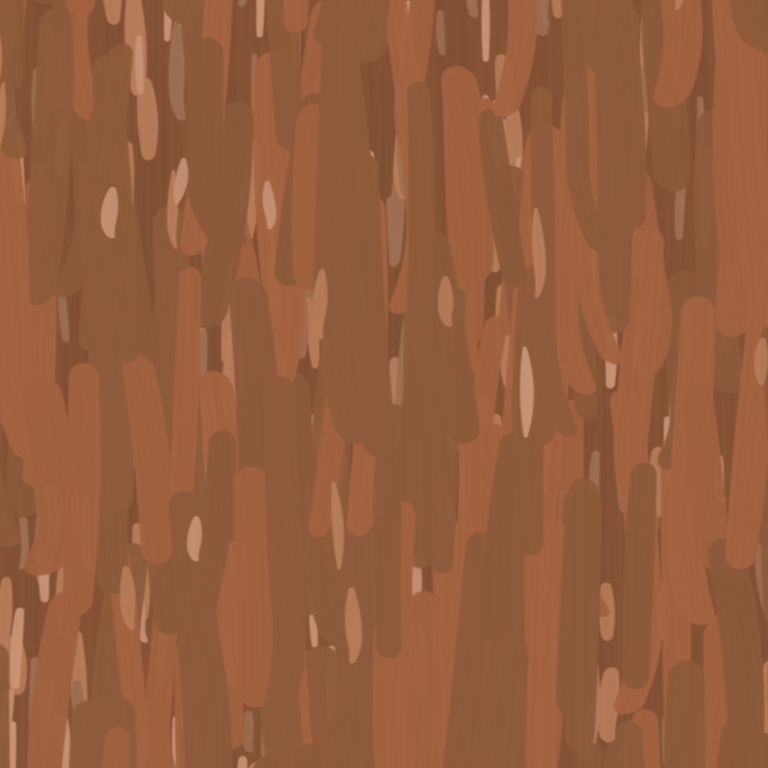
Give the GLSL for this texture, as a Shadertoy shader.

```glsl
// Painted bark: layers of long, upright brush strokes in brown and rust
// over a dark ground, with pale slivers showing through the gaps.
// Each layer is a jittered cell grid holding one curved, round-ended stroke per cell.

const vec3 BROWN = vec3(0.55, 0.35, 0.23);
const vec3 RUST  = vec3(0.635, 0.383, 0.252);
const vec3 DARK  = vec3(0.515, 0.317, 0.207);
const vec3 TAN   = vec3(0.61, 0.43, 0.32);
const vec3 PALE  = vec3(0.71, 0.48, 0.35);
const vec3 CREAM = vec3(0.78, 0.57, 0.46);
const float SOFT = 0.0022;

vec4 hash4(vec3 cell) {
    vec4 q = fract(cell.xyzx * vec4(0.1031, 0.1030, 0.0973, 0.1099));
    q += dot(q, q.wzxy + 33.33);
    return fract((q.xxyz + q.yzzw) * q.zywx);
}

// Fine bristle lines from layered sines, about -1 to 1
float bristles(float x, float y, float phase) {
    return 0.5 * sin(x * 420.0 + phase + sin(y * 9.0))
         + 0.3 * sin(x * 790.0 - phase * 2.0 + y * 5.0)
         + 0.2 * sin(x * 1250.0 + phase * 3.0);
}

// Signed distance to a leaning, bowed stroke; across returns the sideways offset
float strokeDistance(vec2 p, vec2 halfSize, float lean, float bow, float hook,
                     float taper, out float across) {
    float t = p.y / halfSize.y;
    float curl = max(-t - 0.35, 0.0);
    across = p.x - lean * t - bow * t * t - hook * curl * curl;
    float slope = (lean + 2.0 * bow * t - 2.0 * hook * curl) / halfSize.y;
    float width = halfSize.x * mix(1.0, clamp(1.0 - t * t, 0.0, 1.0), taper);
    float roundEnd = max(abs(p.y) - halfSize.y + halfSize.x * 0.8, 0.0);
    return length(vec2(across * inversesqrt(1.0 + slope * slope), roundEnd)) - width;
}

// Paints one grid of strokes over the colour below
vec3 paintLayer(vec3 below, vec2 p, vec2 cells, vec2 halfSize, float chance,
                vec3 colorA, vec3 colorB, float shareB, float sway, float taper, float seed) {
    vec2 g = p * cells + vec2(seed * 0.37, seed * 0.61);
    vec2 home = floor(g);
    vec3 color = below;
    for (int j = -1; j <= 1; j++) {
        for (int i = -2; i <= 2; i++) {
            vec2 cell = home + vec2(i, j);
            vec4 place = hash4(vec3(cell + 50.0, seed));
            if (place.z > chance) continue;
            vec4 form = hash4(vec3(cell + 90.0, seed + 17.0));
            vec2 q = (g - cell - place.xy) / cells;
            vec2 size = halfSize * vec2(0.7 + 0.6 * form.x, 0.6 + 0.6 * form.y);
            float hook = fract(form.x * 7.3) < 0.3 ? 0.09 * sign(form.z - 0.35) : 0.0;
            float across;
            float d = strokeDistance(q, size, (form.z - 0.5) * 2.0 * sway,
                                     (form.w - 0.5) * sway, hook * sway * 40.0,
                                     taper, across);
            float mask = 1.0 - smoothstep(-SOFT, SOFT, d);
            vec3 paint = mix(colorA, colorB, step(place.w, shareB));
            paint *= 1.0 + 0.012 * bristles(across, q.y, form.w * 20.0)
                         + 0.03 * (form.y - 0.5);
            color = mix(color, paint, 0.95 * mask);
        }
    }
    return color;
}

// Dark ground with faint upright streaks
vec3 ground(vec2 p) {
    float broad = sin(p.x * 61.0 + 2.0 * sin(p.y * 7.0) + sin(p.x * 143.0));
    return DARK * (1.0 + 0.02 * broad + 0.025 * bristles(p.x, p.y, 1.7));
}

void mainImage(out vec4 fragColor, in vec2 fragCoord) {
    vec2 p = fragCoord / iResolution.y;
    vec3 color = ground(p);

    // Pale slivers and thin scratches under the main strokes
    color = paintLayer(color, p, vec2(24.0, 8.0), vec2(0.011, 0.062), 0.62,
                       PALE, TAN, 0.3, 0.006, 0.5, 3.0);
    color = paintLayer(color, p, vec2(30.0, 11.0), vec2(0.006, 0.045), 0.4,
                       CREAM, TAN, 0.5, 0.004, 0.3, 8.0);

    // Long overlapping strokes, each layer on a different grid
    for (int k = 0; k < 4; k++) {
        float n = float(k);
        vec2 cells = vec2(13.0 + 1.3 * n, 3.9 - 0.2 * n);
        float rustShare = k % 2 == 0 ? 0.58 : 0.24;
        color = paintLayer(color, p, cells, vec2(0.022, 0.19), 0.53,
                           BROWN, RUST, rustShare, 0.022, 0.15, 21.0 + 13.0 * n);
    }

    // A few pointed highlights left on top
    color = paintLayer(color, p, vec2(17.0, 8.0), vec2(0.009, 0.055), 0.09,
                       PALE, CREAM, 0.3, 0.006, 0.9, 90.0);
    fragColor = vec4(color, 1.0);
}
```
